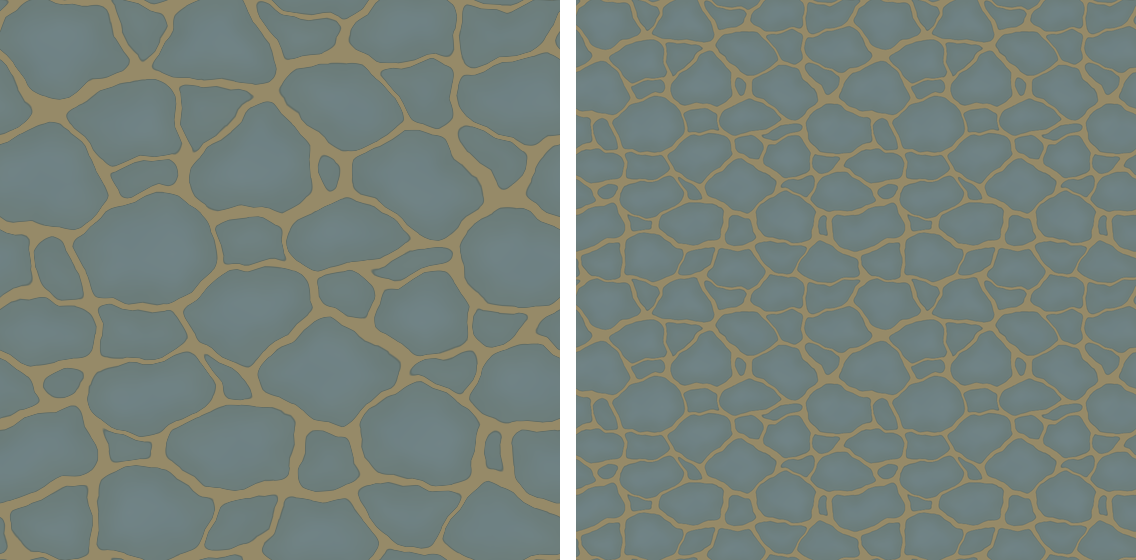
Left, the tile; right, the same tile 2 across and 2 down.
Reproduce this texture procedurally as a three.js fragment shader.

```glsl
// Irregular blue-grey flagstones set in flat tan mortar, tiling on all sides.
varying vec2 vUv;

const vec2 GRID = vec2(6.0, 8.0);           // stone sites across and up (even numbers)
const float JITTER = 0.68;                  // scatter of the sites, in grid cells
const float SIZE_SPREAD = 0.62;             // contrast between large and small stones
const float JOINT_MIN = 0.0035;             // half widths of the mortar joints
const float JOINT_MAX = 0.0105;
const float CORNER = 0.007;                 // rounding of the stone corners
const float RIM = 0.0015;                   // width of the dark outline
const float SOFT = 0.001;                   // edge smoothing
const float BEVEL = 0.06;                   // reach of the shading inside a stone
const float STREAK = 0.006;                 // strength of the faint bands on stones

const vec3 MORTAR = vec3(0.590, 0.540, 0.408);
const vec3 OUTLINE = vec3(0.375, 0.425, 0.400);
const vec3 STONE_EDGE = vec3(0.424, 0.490, 0.480);
const vec3 STONE_CORE = vec3(0.436, 0.510, 0.520);

float hash(vec2 p) {
  vec3 q = fract(vec3(p.xyx) * vec3(0.1031, 0.1030, 0.0973) + 0.137);
  q += dot(q, q.yzx + 33.33);
  return fract((q.x + q.y) * q.z);
}

// Triangle wave from -1 to 1; whole-number directions make it tile.
float wave(vec2 p, vec2 direction, float phase) {
  return 4.0 * abs(fract(dot(p, direction) + phase) - 0.5) - 1.0;
}

// Piecewise linear bend, which breaks straight joints into short chords.
vec2 bend(vec2 p) {
  float x = 0.008 * wave(p, vec2(2.0, 5.0), 0.13)
          + 0.005 * wave(p, vec2(-5.0, 9.0), 0.61)
          + 0.002 * wave(p, vec2(13.0, 16.0), 0.37);
  float y = 0.008 * wave(p, vec2(5.0, -2.0), 0.42)
          + 0.005 * wave(p, vec2(8.0, 5.0), 0.88)
          + 0.002 * wave(p, vec2(17.0, -11.0), 0.23);
  return vec2(x, y);
}

// Site position in xy and its weight in z; heavy and light sites alternate.
vec3 site(vec2 cell) {
  vec2 id = mod(cell, GRID);
  vec2 offset = vec2(hash(id + 3.7), hash(id + 41.3)) - 0.5;
  float heavy = mod(id.x + id.y, 2.0);
  float weight = SIZE_SPREAD * mix(heavy, hash(id + 87.9), 0.5);
  return vec3(cell + 0.5 + JITTER * offset, weight);
}

float power(vec2 p, vec3 s) {
  vec2 d = p - s.xy;
  return dot(d, d) - s.z;
}

// Rounded distance to the stone outline, positive inside the stone.
float stoneDistance(vec2 uv) {
  vec2 p = uv * GRID;
  vec2 base = floor(p);
  vec2 ownCell = base;
  float ownPower = 1e3;

  // Find the stone that owns this point.
  for (int j = -2; j <= 2; j++) {
    for (int i = -2; i <= 2; i++) {
      vec2 cell = base + vec2(float(i), float(j));
      float w = power(p, site(cell));
      if (w < ownPower) {
        ownPower = w;
        ownCell = cell;
      }
    }
  }

  // Blend the distances to its straight sides, each with its own joint width.
  vec2 own = site(ownCell).xy;
  float sum = 1e-9;
  for (int j = -2; j <= 2; j++) {
    for (int i = -2; i <= 2; i++) {
      vec2 cell = base + vec2(float(i), float(j));
      vec2 gap = cell - ownCell;
      if (dot(gap, gap) > 0.5) {
        vec3 other = site(cell);
        float side = (power(p, other) - ownPower)
                   / (2.0 * length((other.xy - own) * GRID));
        float joint = mix(JOINT_MIN, JOINT_MAX, hash(mod(cell + ownCell, GRID) + 19.1));
        sum += exp((joint - side) / CORNER);
      }
    }
  }
  return -CORNER * log(sum);
}

void main() {
  float d = stoneDistance(vUv + bend(vUv));

  // Stone face: cooler and lighter toward the middle, with faint bands.
  vec3 color = mix(STONE_EDGE, STONE_CORE, smoothstep(0.0, BEVEL, d));
  float bands = wave(vUv, vec2(7.0, 1.0), 0.3) + wave(vUv, vec2(-2.0, 9.0), 0.7);
  color += 0.5 * STREAK * bands;

  // Thin outline, then mortar.
  color = mix(OUTLINE, color, smoothstep(RIM - SOFT, RIM + SOFT, d));
  color = mix(MORTAR, color, smoothstep(-SOFT, SOFT, d));
  gl_FragColor = vec4(color, 1.0);
}
```
